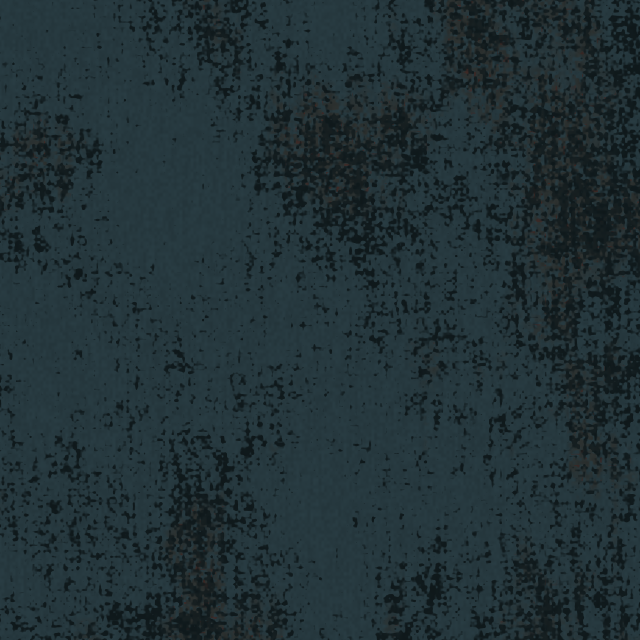
Write a three.js fragment shader that draws this texture.

```glsl
// Worn dark teal cloth: broad patches of wear thin out a flat dye layer,
// and a noise of grain, warp and weft streaks breaks it into dark flecks.
// The most worn patches also show a brownish ground with rare red fibres.

#define DYE     vec3(0.150, 0.222, 0.246)
#define SHADOW  vec3(0.060, 0.098, 0.108)
#define BROWN   vec3(0.172, 0.180, 0.170)
#define FIBRE   vec3(0.270, 0.135, 0.115)
#define PATCHES vec2(4.6, 3.5)
#define THREADS 230.0
#define WEAR    0.95
#define BIAS    0.05
#define WEAVE   0.11

varying vec2 vUv;

float hash(vec2 p) {
  vec3 q = fract(p.xyx * 0.1031);
  q += dot(q, q.yzx + 33.33);
  return fract((q.x + q.y) * q.z);
}

float noise(vec2 p) {
  vec2 cell = floor(p);
  vec2 f = fract(p);
  f = f * f * (3.0 - 2.0 * f);
  float low = mix(hash(cell), hash(cell + vec2(1.0, 0.0)), f.x);
  float high = mix(hash(cell + vec2(0.0, 1.0)), hash(cell + 1.0), f.x);
  return mix(low, high, f.y);
}

float fbm(vec2 p) {
  float sum = 0.0;
  float amplitude = 0.5;
  for (int i = 0; i < 5; i++) {
    sum += amplitude * noise(p);
    p = p * 2.07 + vec2(17.3, 9.1);
    amplitude *= 0.52;
  }
  return sum;
}

// Broad wear, roughly centred on zero with unit spread
float wearAt(vec2 uv) {
  float patches = (fbm(uv * PATCHES + vec2(3.7, 21.4)) - 0.5) / 0.125;
  float warp = noise(uv * vec2(75.0, 7.0) + 40.0) - 0.5;
  float weft = noise(uv * vec2(9.0, 70.0) + 80.0) - 0.5;
  return patches + 1.1 * warp + 0.5 * weft + 0.5 * (0.45 - uv.y);
}

// Fine flecks drawn out along the two thread directions
float fleckAt(vec2 uv) {
  float grain = noise(uv * THREADS + 11.0) - 0.5;
  float clump = noise(uv * THREADS * 0.47 + 53.0) - 0.5;
  float warp = noise(uv * THREADS * vec2(0.85, 0.14) + 101.0) - 0.5;
  float weft = noise(uv * THREADS * vec2(0.14, 0.85) + 151.0) - 0.5;
  return (0.50 * grain + 0.24 * clump + 0.30 * warp + 0.22 * weft) / 0.135;
}

void main() {
  float wear = wearAt(vUv);
  float fleck = fleckAt(vUv);

  // Brown ground, broken up by its own grain
  float tint = noise(vUv * THREADS * 0.8 + 211.0);
  float region = fbm(vUv * PATCHES * 1.3 + 61.0) - 0.5;
  float bare = smoothstep(0.3, 1.7, wear + 3.0 * region);
  float brown = bare * smoothstep(0.2, 0.75, tint);

  // Flecks fill the worn areas and ease off over the bare ground
  float dark = smoothstep(-0.1, 1.75, fleck + WEAR * wear - BIAS - 0.45 * bare);

  // Even weave that keeps the flat areas from looking smooth
  float weave = noise(vUv * THREADS * vec2(1.0, 0.8) + 271.0) - 0.5;
  weave += 0.5 * (noise(vUv * vec2(THREADS, 20.0) + 331.0) - 0.5);

  vec3 color = mix(DYE, BROWN, 0.85 * brown);
  float fibre = smoothstep(0.84, 0.95, noise(vUv * THREADS * 0.75 + 401.0));
  color = mix(color, FIBRE, 0.6 * fibre * bare);
  color = mix(color, SHADOW, dark * (1.0 - 0.25 * brown));
  color *= 1.0 + WEAVE * weave;
  gl_FragColor = vec4(color, 1.0);
}
```
